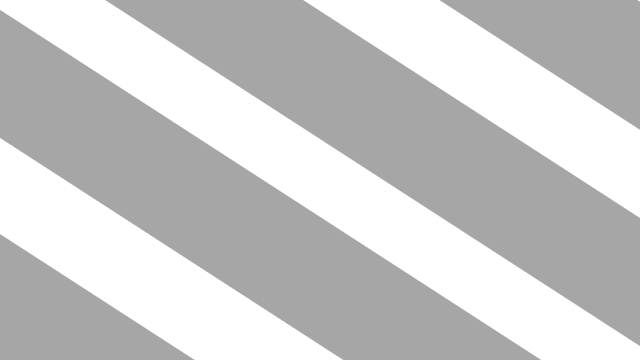
A WebGL 2 fragment shader for this pattern:

```glsl
#version 300 es
precision highp float;
// Broad grey diagonal stripes on white, with slightly uneven gaps.

uniform vec2 u_resolution;
out vec4 fragColor;

// Position of a stripe's centre line: even steps swayed by a sine.
float stripeCentre(float index) {
  return 0.1794 + 0.5985 * index + 0.017 * sin(2.0944 * index - 0.449);
}

void main() {
  vec2 p = gl_FragCoord.xy / u_resolution.y;
  float pixel = 1.0 / u_resolution.y;

  // Coordinate across the stripes, which fall to the right.
  vec2 across = vec2(0.647, 1.0);
  float s = dot(p, across);

  // Signed distance to the nearest stripe.
  float stripeDistance = 1e3;
  for (int i = 0; i < 4; i++) {
    float d = abs(s - stripeCentre(float(i))) - 0.1779;
    stripeDistance = min(stripeDistance, d / length(across));
  }

  float coverage = 1.0 - smoothstep(-0.7 * pixel, 0.7 * pixel, stripeDistance);
  vec3 white = vec3(1.0);
  vec3 grey = vec3(0.651);
  fragColor = vec4(mix(white, grey, coverage), 1.0);
}
```
